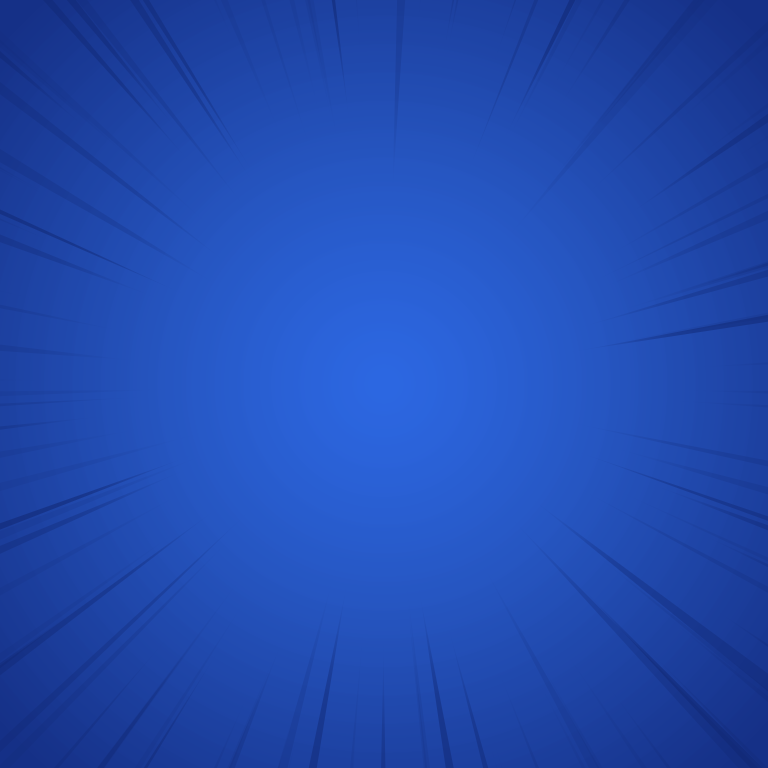
Reproduce this background procedurally as a WebGL 1 fragment shader.

```glsl
precision highp float;

uniform vec2 u_resolution;

const float TAU = 6.283185;
const vec3 CORE_BLUE = vec3(0.174, 0.405, 0.885);
const vec3 MID_BLUE = vec3(0.148, 0.333, 0.752);
const vec3 RIM_BLUE = vec3(0.084, 0.190, 0.530);
const vec3 STREAK_NAVY = vec3(0.062, 0.150, 0.445);

float hash(vec2 p) {
  vec3 q = fract(vec3(p.xyx) * vec3(0.1031, 0.1030, 0.0973));
  q += dot(q, q.yzx + 33.33);
  return fract((q.x + q.y) * q.z);
}

// Radius rounded down to rings, with a soft step between them
float ringRadius(float radius, float spacing, float blur) {
  float x = radius / spacing;
  float stepEdge = smoothstep(1.0 - blur / spacing, 1.0, fract(x));
  return (floor(x) + stepEdge + 0.5) * spacing;
}

vec3 radialGlow(float radius) {
  float inner = pow(clamp(radius / 0.295, 0.0, 1.0), 1.25);
  float outer = clamp((radius - 0.295) / 0.37, 0.0, 1.0);
  return mix(mix(CORE_BLUE, MID_BLUE, inner), RIM_BLUE, outer);
}

// One wedge per angular cell, pointing at the centre
float streakLayer(float angle, float radius, float count, float seed, float pixel) {
  float turn = fract(angle / TAU) * count;
  float cell = floor(turn);
  float heading = mix(0.22, 0.78, hash(vec2(cell, seed)));
  float tip = mix(0.25, 0.54, hash(vec2(cell, seed + 17.0)));
  float spread = mix(0.010, 0.024, hash(vec2(cell, seed + 31.0)));
  float weight = hash(vec2(cell, seed + 53.0));
  float strength = mix(0.12, 0.55, weight * weight);
  float across = abs(fract(turn) - heading) * TAU / count * radius;
  float halfWidth = spread * max(radius - tip, 0.0);
  float coverage = clamp((halfWidth - across) / pixel + 0.5, 0.0, 1.0);
  return strength * coverage * smoothstep(tip - 0.02, tip + 0.15, radius);
}

void main() {
  float side = min(u_resolution.x, u_resolution.y);
  float pixel = 1.0 / side;
  vec2 p = (gl_FragCoord.xy - 0.5 * u_resolution) / side;
  float radius = length(p);
  float angle = atan(p.y, p.x);

  // Glow with faint concentric rings
  float rings = ringRadius(radius, 0.037, 2.0 * pixel);
  vec3 color = radialGlow(mix(radius, rings, 0.3));

  // Overlapping layers of dark speed streaks
  for (int i = 0; i < 3; i++) {
    float layer = float(i);
    float shade = streakLayer(angle + layer * 0.7, radius, 33.0 + 8.0 * layer,
                              5.0 + 71.0 * layer, pixel);
    color = mix(color, STREAK_NAVY, shade);
  }

  gl_FragColor = vec4(color, 1.0);
}
```
